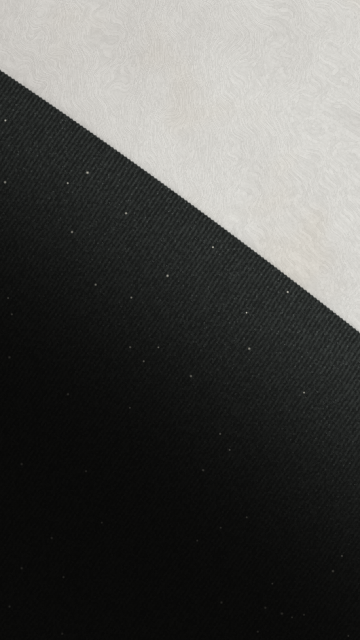
A Shadertoy shader for this texture:

```glsl
const vec3 PLASTER = vec3(0.845, 0.84, 0.82);
const vec3 PLASTER_SHADE = vec3(0.76, 0.745, 0.725);
const vec3 CLOTH_DEEP = vec3(0.037, 0.037, 0.034);
const vec3 CLOTH_SHEEN = vec3(0.134, 0.145, 0.142);
const float EDGE_LEFT = 1.583;     // edge height at the left side
const float EDGE_SLOPE = 0.67;
const float EDGE_BEND = 0.06;
const float SHEEN_REACH = 0.5;
const float RIB_PERIOD = 0.0115;
const float RIB_DEPTH = 0.2;
const vec2 RIB_ACROSS = vec2(0.83, -0.558);
const float GRAIN_CELLS = 170.0;
const float LINT_CELLS = 24.0;
const float LINT_SHARE = 0.06;
const float TAU = 6.2831853;

vec2 hash2(vec2 cell) {
    vec3 q = fract(cell.xyx * vec3(0.1031, 0.103, 0.0973));
    q += dot(q, q.yzx + 33.33);
    return fract((q.xx + q.yz) * q.zy);
}

// Distance to the nearest cell point, and that cell's random value
vec2 cellular(vec2 p) {
    vec2 base = floor(p);
    vec2 best = vec2(9.0, 0.0);
    for (int j = -1; j <= 1; j++) {
        for (int i = -1; i <= 1; i++) {
            vec2 cell = base + vec2(i, j);
            float d = length(cell + 0.15 + 0.7 * hash2(cell) - p);
            if (d < best.x) best = vec2(d, hash2(cell + 57.0).x);
        }
    }
    return best;
}

// Soft blotches from warped, rotated sines
float layeredSines(vec2 p) {
    float sum = 0.0;
    float amp = 0.5;
    for (int i = 0; i < 4; i++) {
        sum += amp * sin(p.x + 1.3 * sin(p.y)) * sin(p.y + 0.7 * p.x);
        p = mat2(1.3, 1.1, -1.1, 1.3) * p + 2.7;
        amp *= 0.6;
    }
    return sum;
}

vec3 plaster(vec2 p) {
    // Shade gathers towards the upper left
    float corner = smoothstep(0.9, 0.0, length((p - vec2(0.0, 1.78)) * vec2(0.9, 1.3)));
    float blotch = layeredSines(p * 9.0);
    vec3 col = mix(PLASTER, PLASTER_SHADE, clamp(0.55 * corner + 0.25 * blotch + 0.05, 0.0, 1.0));

    // Fibres turn from steep on the left to slanted on the right
    float turn = mix(0.25, -0.65, smoothstep(0.1, 0.9, p.x)) + 0.15 * blotch;
    vec2 along = vec2(sin(turn), cos(turn));
    vec2 across = vec2(along.y, -along.x);
    vec2 fibre = vec2(dot(p, across) * 120.0, dot(p, along) * 42.0);
    vec2 strand = cellular(fibre);
    vec2 pore = cellular(p * 200.0);
    col += 0.035 * (strand.y - 0.5) - 0.035 * (strand.x - 0.4);
    col += 0.022 * (pore.y - 0.5);

    // Warm stains
    float stain = smoothstep(0.1, 0.6, layeredSines(p * 5.0 + 4.0));
    return col - stain * vec3(0.0, 0.008, 0.02);
}

vec3 cloth(vec2 p, float below, float pixel) {
    float reach = SHEEN_REACH * (0.92 + 0.12 * p.x);
    float sheen = exp(-pow(max(below, 0.0) / reach, 2.0));
    sheen *= 0.82 + 0.22 * p.x + 0.05 * layeredSines(p * 6.0);
    vec3 col = CLOTH_DEEP + CLOTH_SHEEN * sheen;

    // Slanted ribs, softening away from the edge
    float wobble = 0.0015 * sin(p.y * 23.0 + 3.0 * sin(p.x * 7.0));
    float rib = sin((dot(p, RIB_ACROSS) + wobble) * TAU / RIB_PERIOD);
    float resolved = 1.0 - smoothstep(0.3, 0.7, pixel / RIB_PERIOD);
    float depth = RIB_DEPTH * mix(0.35, 1.0, exp(-2.0 * max(below, 0.0)));
    col *= 1.0 + depth * rib * resolved;

    // Weave grain
    vec2 grain = cellular(p * GRAIN_CELLS);
    col *= 1.0 + 0.3 * (grain.y - 0.5) - 0.15 * (grain.x - 0.4);
    col += 0.07 * sheen * smoothstep(0.95, 1.0, grain.y) * smoothstep(0.5, 0.1, grain.x);

    // Scattered lint
    vec2 lint = cellular(p * LINT_CELLS);
    float radius = LINT_CELLS * mix(0.0015, 0.0035, fract(lint.y * 91.0));
    float speck = 1.0 - smoothstep(0.0, radius + pixel * LINT_CELLS, lint.x);
    float chosen = step(1.0 - LINT_SHARE, lint.y);
    return col + chosen * speck * (0.1 + 0.5 * sheen) * vec3(1.0, 0.96, 0.88);
}

void mainImage(out vec4 fragColor, in vec2 fragCoord) {
    vec2 p = fragCoord / iResolution.x;
    float pixel = 1.0 / iResolution.x;

    // Bowed diagonal edge with a slight tooth at each rib
    float edge = EDGE_LEFT - EDGE_SLOPE * p.x - EDGE_BEND * p.x * p.x;
    edge += 0.0012 * sin(dot(p, RIB_ACROSS) * TAU / RIB_PERIOD);
    float below = edge - p.y;
    float cover = smoothstep(-pixel, pixel, below * 0.82);

    // Narrow contact shadow on the plaster
    vec3 ground = plaster(p) * (1.0 - 0.1 * exp(-max(-below, 0.0) * 110.0));
    vec3 col = mix(ground, cloth(p, below, pixel), cover);
    fragColor = vec4(clamp(col, 0.0, 1.0), 1.0);
}
```
